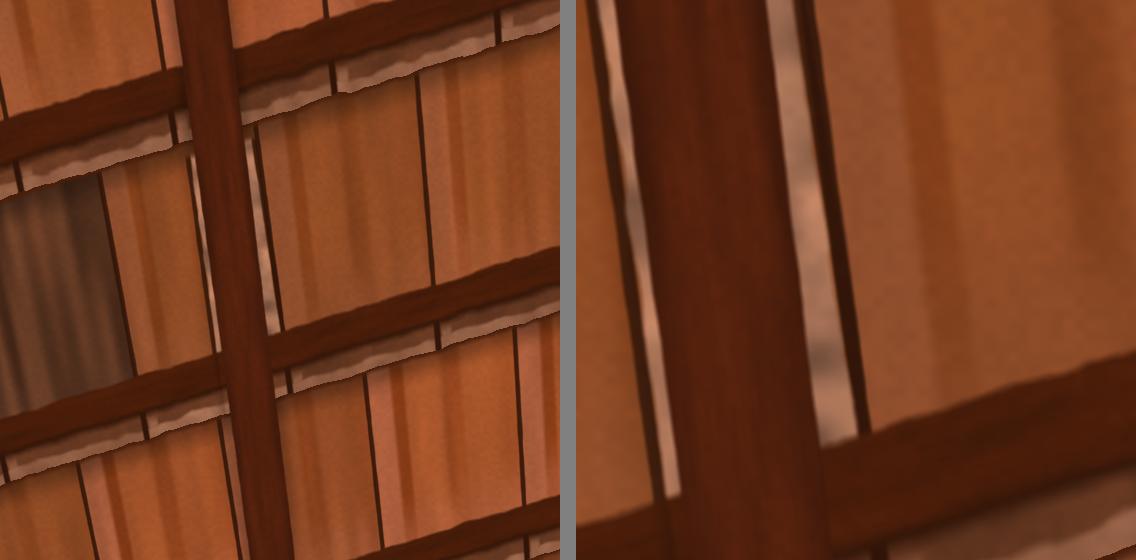
Left: the whole. Right: its middle third, enlarged.
Write a WebGL 1 fragment shader that draws this texture.

```glsl
precision highp float;
// Underside of a clay tile roof: staggered tiles on slanted battens, crossed by a dark rafter.
uniform vec2 u_resolution;

const vec3 CLAY = vec3(0.63, 0.32, 0.16);
const vec3 PALE_CLAY = vec3(0.66, 0.36, 0.23);
const vec3 GROOVE = vec3(0.49, 0.20, 0.06);
const vec3 SOOT = vec3(0.32, 0.19, 0.12);
const vec3 LIP = vec3(0.40, 0.22, 0.13);
const vec3 MORTAR = vec3(0.66, 0.45, 0.34);
const vec3 BATTEN = vec3(0.28, 0.11, 0.035);
const vec3 RAFTER = vec3(0.32, 0.125, 0.05);
const vec3 SHADOW = vec3(0.19, 0.08, 0.03);

const float TILE_WIDTH = 0.28;
const float LIP_END = 0.245;      // lip edge below each batten, in rows
const float BATTEN_START = 0.755; // the rest are fractions of one tile row
const float LIP_START = 0.885;

float hash(vec2 p) {
  return fract(sin(dot(p, vec2(127.1, 311.7))) * 43758.5453);
}

float noise(vec2 p) {
  vec2 i = floor(p), f = fract(p);
  f = f * f * (3.0 - 2.0 * f);
  return mix(mix(hash(i), hash(i + vec2(1.0, 0.0)), f.x),
             mix(hash(i + vec2(0.0, 1.0)), hash(i + vec2(1.0, 1.0)), f.x), f.y);
}

float fbm(vec2 p) {
  float sum = 0.0, amp = 0.5;
  for (int i = 0; i < 4; i++) {
    sum += amp * noise(p);
    p = p * 2.03 + 17.0;
    amp *= 0.5;
  }
  return sum;
}

// Soft line of half width w around zero
float line(float d, float w) {
  return 1.0 - smoothstep(w * 0.4, w, abs(d));
}

// Tile face: u runs across the tile, g down the row
vec3 tileColor(float u, float g, vec2 id, vec2 p, float across) {
  float bend = 0.03 * (hash(id + 3.0) - 0.5);
  float streak = noise(vec2(across * 45.0, p.y * 5.0));
  vec3 c = mix(PALE_CLAY, CLAY, smoothstep(0.14, 0.21, u));
  c = mix(c, GROOVE, 0.75 * line(u - 0.215 - bend, 0.06));
  c = mix(c, GROOVE, 0.45 * line(u - 0.56 + bend, 0.09));
  c = mix(c, GROOVE, 0.25 * smoothstep(0.72, 1.0, u));
  c = mix(c, PALE_CLAY, 0.6 * smoothstep(0.5, 0.76, g + 0.15 * (streak - 0.5)));
  c *= 0.92 + 0.13 * hash(id + 8.0);
  float brown = step(0.6, hash(id + 21.0)) * 0.4;
  c = mix(c, vec3(0.50, 0.27, 0.12), brown);
  // One tile is blackened
  float sooty = 1.0 - step(0.5, length(id - vec2(-1.0, 0.0)));
  c = mix(c, SOOT * (0.8 + 0.5 * streak) + 0.1 * (c - CLAY), 0.93 * sooty);
  c *= 0.93 + 0.14 * streak;
  return c * mix(0.66, 1.0, smoothstep(0.0, 0.13, g));
}

// Overlapping tile end, with a chipped pale rim
vec3 lipColor(float u, float g, vec2 id, vec2 p) {
  float wear = noise(p * 38.0 + id);
  float rim = smoothstep(0.952, 0.97, g + 0.02 * (wear - 0.5));
  float corner = line(u - 0.06, 0.045) * smoothstep(0.91, 0.95, g);
  vec3 c = LIP * (0.8 + 0.4 * fbm(p * 16.0 + id));
  c = mix(SHADOW, c, smoothstep(LIP_START, LIP_START + 0.04, g));
  float pale = max(rim * (0.55 + 0.45 * wear), 0.7 * corner);
  return mix(c, MORTAR, pale * (0.7 + 0.3 * hash(id + 5.0)));
}

void main() {
  vec2 p = gl_FragCoord.xy / u_resolution;
  p.y = 1.0 - p.y;
  float rough = fbm(p * 30.0) - 0.47;

  // Perspective coordinates: rows follow the battens, columns fan out
  float slant = p.y + 0.31 * p.x - 0.215;
  float rows = 1.699 * slant / (1.0 - 0.174 * slant) - LIP_END + 0.022 * rough;
  float depth = p.y - 0.52;
  float across = (p.x - 0.22 * depth) / (1.0 - 0.18 * depth);

  // Every other row is shifted by half a tile
  float row = floor(rows), g = fract(rows);
  float column = (across - 0.215) / TILE_WIDTH + 0.5 * mod(row, 2.0);
  vec2 id = vec2(floor(column), row);
  float u = fract(column);
  float joint = min(u, 1.0 - u);

  vec3 c = tileColor(u, g, id, p, across);
  c = mix(c, SHADOW, 0.9 * line(joint, 0.022 + 0.01 * rough));
  c = mix(SHADOW * 1.5, c, smoothstep(0.0, 0.025, g));

  // Rafter edges, and light mortar beside them in the middle row
  float offset = p.x - (0.358 + 0.129 * p.y);
  float halfWidth = 0.048 - 0.008 * p.y + 0.002 * rough;
  float side = abs(offset) - halfWidth;
  float gapWidth = offset > 0.0 ? 0.012 + 0.016 * g : 0.009;
  float inRow = (1.0 - step(0.5, abs(row))) * smoothstep(0.04, 0.07, g);
  float gap = inRow * (1.0 - smoothstep(gapWidth - 0.003, gapWidth + 0.002, side + 0.007 * rough));
  c = mix(c, SHADOW, 0.8 * inRow * line(side - gapWidth - 0.004, 0.006));
  c = mix(c, MORTAR * (0.65 + 0.55 * noise(p * 42.0)), gap);

  // Batten, then the lip hanging below it
  vec3 wood = BATTEN * (0.86 + 0.3 * fbm(vec2(p.x * 12.0, slant * 70.0)));
  c = mix(c, wood, smoothstep(BATTEN_START - 0.008, BATTEN_START + 0.008, g));
  vec3 lip = mix(lipColor(u, g, id, p), SHADOW, line(joint, 0.028));
  c = mix(c, lip, smoothstep(LIP_START - 0.015, LIP_START + 0.015, g));

  // Rafter on top, with a soft contact shadow
  c *= 1.0 - 0.22 * (1.0 - gap) * (1.0 - smoothstep(0.0, 0.025, side));
  vec3 beam = RAFTER * (0.84 + 0.34 * fbm(vec2(offset * 75.0, p.y * 9.0)));
  beam *= 1.0 - 0.18 * smoothstep(-0.02, 0.0, side);
  c = mix(beam, c, smoothstep(-0.002, 0.002, side));

  c *= 0.97 + 0.06 * noise(p * 150.0);
  gl_FragColor = vec4(c, 1.0);
}
```
